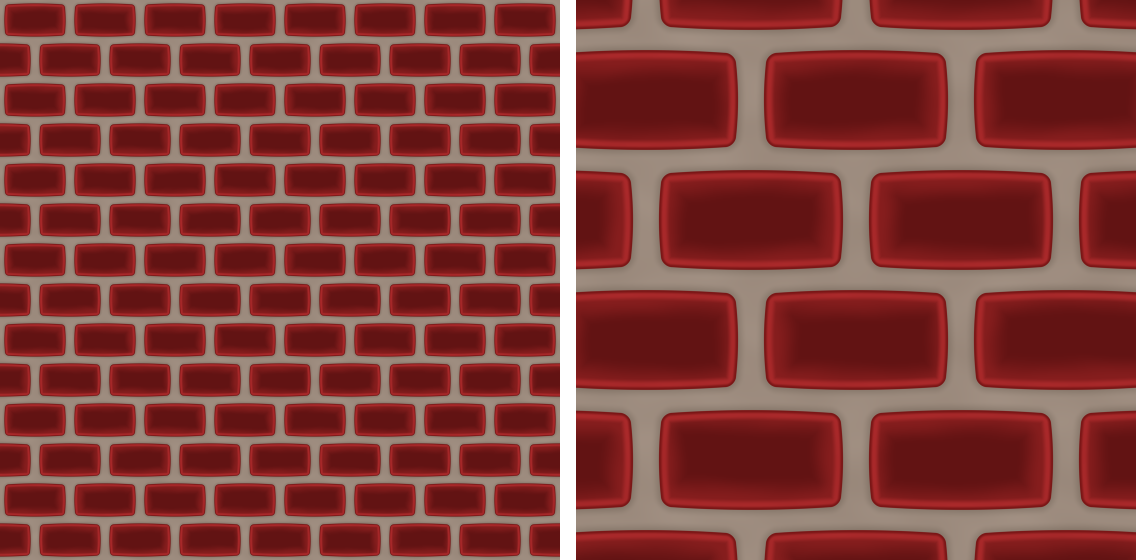
Left: the whole. Right: its middle third, enlarged.
Write a Shadertoy shader that draws this pattern.

```glsl
const vec2 GRID = vec2(8.0, 14.0);            // bricks across, courses up
const vec2 BRICK_HALF = vec2(0.0548, 0.0297); // canvas units
const float CORNER = 0.0055;
const float BULGE = 0.0022;
const float TAU = 6.2831853;

const vec3 MORTAR_LIGHT = vec3(0.615, 0.547, 0.495);
const vec3 MORTAR_SHADE = vec3(0.525, 0.465, 0.415);
const vec3 OUTLINE = vec3(0.48, 0.085, 0.085);
const vec3 RIM = vec3(0.665, 0.16, 0.165);
const vec3 BODY = vec3(0.525, 0.115, 0.115);
const vec3 CORE = vec3(0.385, 0.074, 0.074);

vec2 hash2(vec2 id) {
    vec2 h = vec2(dot(id, vec2(127.1, 311.7)), dot(id, vec2(269.5, 183.3)));
    return fract(sin(h) * 4375.85);
}

// Rounded box whose sides bow gently outwards
float bulgedBox(vec2 p, vec2 halfSize, float radius, float bulge) {
    vec2 along = min(abs(p) / halfSize, 1.0);
    vec2 q = abs(p) - halfSize + bulge * along.yx * along.yx + radius;
    return length(max(q, 0.0)) + min(max(q.x, q.y), 0.0) - radius;
}

// Layered sines, free within a brick
float strokes(vec2 p, vec2 seed) {
    vec2 phase = seed * TAU;
    float broad = sin(p.x * 55.0 + phase.x + 1.5 * sin(p.y * 70.0 + phase.y));
    float fine = sin(p.y * 190.0 + phase.y + 2.0 * sin(p.x * 75.0 + phase.x));
    return 0.65 * broad + 0.35 * fine;
}

// Layered sines with whole periods across the canvas
float wrappedMottle(vec2 uv) {
    vec2 a = uv * TAU;
    float broad = sin(a.x * 8.0 + 1.2 * sin(a.y * 7.0)) * sin(a.y * 14.0 + sin(a.x * 3.0));
    float fine = sin(a.x * 19.0 + 2.0 * sin(a.y * 11.0)) * sin(a.y * 23.0 + a.x * 5.0);
    return 0.65 * broad + 0.35 * fine;
}

vec3 mortarColor(float dist, float mottle) {
    float light = smoothstep(-0.002, 0.0055, dist);
    return mix(MORTAR_SHADE, MORTAR_LIGHT, light) + 0.018 * mottle;
}

vec3 brickColor(vec2 p, float depth, vec2 seed) {
    // Dark core, shifted and brushed differently in every brick
    vec2 shift = (seed - 0.5) * vec2(0.007, 0.004);
    float coreDepth = -bulgedBox(p - shift, BRICK_HALF, 0.014, BULGE);
    coreDepth += 0.0018 * strokes(p, seed);
    vec3 color = mix(BODY, CORE, smoothstep(0.0025, 0.0195, coreDepth));

    // Bright bevel inside a thin dark outline
    float rim = 1.0 - smoothstep(0.0032, 0.0068, depth);
    color = mix(color, RIM, rim * (0.93 + 0.07 * strokes(p.yx, seed.yx)));
    return mix(OUTLINE, color, smoothstep(0.0004, 0.0026, depth));
}

void mainImage(out vec4 fragColor, in vec2 fragCoord) {
    vec2 uv = fragCoord / iResolution.xy;
    float pixel = 1.0 / min(iResolution.x, iResolution.y);

    // Running bond: every other course moves by half a brick
    vec2 cell = uv * GRID;
    cell.x += 0.5 * (1.0 - mod(floor(cell.y), 2.0));
    vec2 id = mod(floor(cell), GRID);
    vec2 p = (fract(cell) - 0.5) / GRID;
    vec2 seed = hash2(id + 1.0);

    float dist = bulgedBox(p, BRICK_HALF, CORNER, BULGE);
    float coverage = 1.0 - smoothstep(-0.7 * pixel, 0.7 * pixel, dist);
    vec3 mortar = mortarColor(dist, wrappedMottle(uv));
    vec3 brick = brickColor(p, -dist, seed);

    fragColor = vec4(mix(mortar, brick, coverage), 1.0);
}
```
